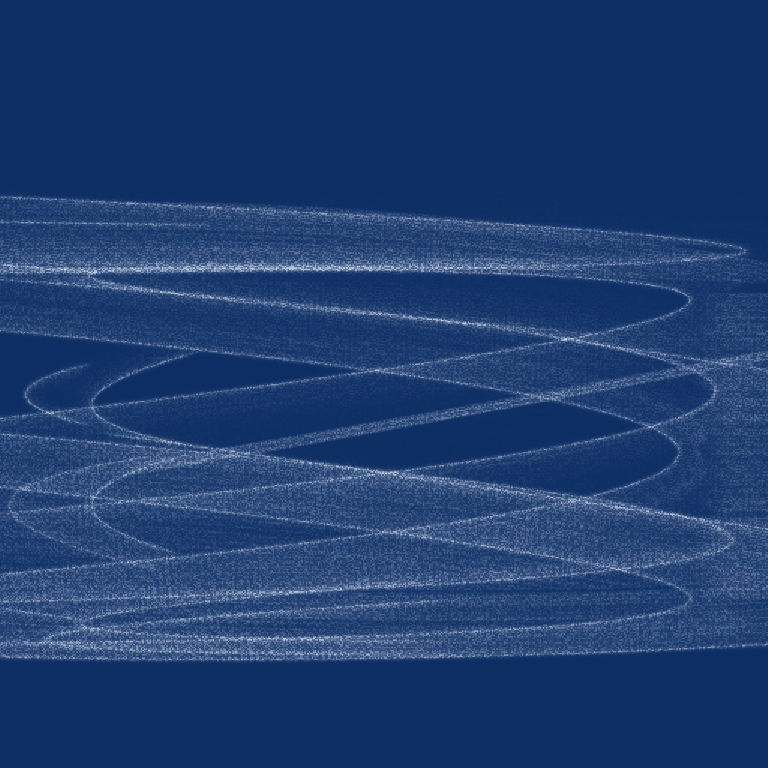
Reproduce this background procedurally as a WebGL 1 fragment shader.

```glsl
precision highp float;
// Pale, dusty strands of a folded strange attractor drifting across deep blue.
uniform vec2 u_resolution;

float hash(vec2 p) {
  return fract(sin(dot(p, vec2(127.1, 311.7))) * 43758.5453);
}

float noise(vec2 p) {
  vec2 i = floor(p), f = fract(p);
  f = f * f * (3.0 - 2.0 * f);
  return mix(mix(hash(i), hash(i + vec2(1.0, 0.0)), f.x),
             mix(hash(i + vec2(0.0, 1.0)), hash(i + 1.0), f.x), f.y);
}

// Fine streaks that follow a curve: "across" is the distance from it.
float strands(float across, float along) {
  float fine = noise(vec2(across * 330.0, along * 3.0));
  return 0.3 + 0.9 * fine * fine + 0.5 * noise(vec2(across * 90.0, along * 2.0 + 7.0));
}

// Height of the parabola through the heights y at x = 0, 0.5 and 1.
float curve(vec3 y, float x) {
  return y.x * (1.0 - x) * (1.0 - 2.0 * x) + y.y * 4.0 * x * (1.0 - x) + y.z * x * (2.0 * x - 1.0);
}

// Tilted parabolic hairpin; side is 1 when it opens right, -1 when it opens left.
// Dust spreads inside for a positive spread, outside for a negative one.
float fold(vec2 p, vec2 tip, float tilt, float width, float side, float reach, float spread, float dust) {
  vec2 q = p - tip;
  q.y -= tilt * q.x;
  q.x *= side;
  float bend = q.y / (width * width);
  float d = (q.x - q.y * bend) / length(vec2(1.0, 2.0 * bend));
  float depth = d * sign(spread);
  float haze = smoothstep(-0.002, 0.002, depth) * exp(-max(depth, 0.0) / abs(spread));
  float rim = exp(-abs(d) / 0.0014);
  float fade = 1.0 - smoothstep(reach * 0.7, reach, q.x);
  return fade * (0.42 * rim + dust * haze * strands(d, p.x));
}

// Dusty sheet between two curves, present from range.x to range.y.
float sheet(vec2 p, vec3 top, vec3 bottom, vec2 range, float dust) {
  float above = curve(top, p.x) - p.y;
  float below = p.y - curve(bottom, p.x);
  float body = smoothstep(-0.001, 0.003, above) * smoothstep(-0.001, 0.003, below);
  float ends = smoothstep(range.x - 0.03, range.x + 0.03, p.x)
             * (1.0 - smoothstep(range.y - 0.03, range.y + 0.03, p.x));
  return dust * body * ends * strands(above, p.x);
}

// Single fine thread along a curve.
float thread(vec2 p, vec3 y, vec2 range) {
  float ends = smoothstep(range.x - 0.02, range.x + 0.02, p.x)
             * (1.0 - smoothstep(range.y - 0.02, range.y + 0.02, p.x));
  return ends * exp(-abs(p.y - curve(y, p.x)) / 0.0014);
}

void main() {
  vec2 p = gl_FragCoord.xy / u_resolution;
  float density = 0.0;

  // Large hairpins turning at the right
  density += fold(p, vec2(0.884, 0.411), 0.0, 0.169, -1.0, 1.4, -0.035, 0.17);
  density += fold(p, vec2(0.898, 0.609), 0.064, 0.102, -1.0, 1.4, -0.018, 0.15);
  density += fold(p, vec2(0.898, 0.221), -0.048, 0.107, -1.0, 1.4, -0.022, 0.16);
  density += fold(p, vec2(0.931, 0.491), 0.008, 0.158, -1.0, 1.1, -0.014, 0.20);
  density += fold(p, vec2(0.954, 0.297), -0.030, 0.112, -1.0, 1.4, 0.020, 0.20);
  density += fold(p, vec2(0.970, 0.673), -0.022, 0.050, -1.0, 1.6, 0.016, 0.16);

  // Smaller hairpins turning at the left
  density += fold(p, vec2(0.117, 0.641), -0.052, 0.051, 1.0, 0.7, -0.007, 0.30);
  density += fold(p, vec2(0.120, 0.473), 0.05, 0.166, 1.0, 0.15, -0.010, 0.16);
  density += fold(p, vec2(0.120, 0.342), 0.0, 0.187, 1.0, 0.12, -0.012, 0.12);
  density += fold(p, vec2(0.033, 0.486), 0.0, 0.138, 1.0, 0.09, 0.010, 0.20);
  density += 0.6 * fold(p, vec2(0.012, 0.342), -0.05, 0.170, 1.0, 0.22, 0.014, 0.25);
  density += fold(p, vec2(0.107, 0.188), 0.035, 0.057, 1.0, 0.5, -0.008, 0.25);
  density += fold(p, vec2(0.058, 0.167), 0.030, 0.050, 1.0, 0.6, 0.008, 0.25);

  // Broad sheets of dust and the rising ribbon
  vec2 whole = vec2(-0.1, 1.1);
  vec3 floorLine = vec3(0.1445, 0.1430, 0.1610);
  density += sheet(p, vec3(0.735, 0.726, 0.66), vec3(0.655, 0.647, 0.630), whole, 0.10);
  density += sheet(p, vec3(0.427, 0.385, 0.31), vec3(0.25, 0.23, 0.24), whole, 0.09);
  density += sheet(p, vec3(0.25, 0.23, 0.24), floorLine, whole, 0.13);
  density += sheet(p, vec3(0.370, 0.454, 0.546), vec3(0.350, 0.438, 0.530), vec2(0.17, 1.1), 0.24);
  density += sheet(p, vec3(0.62, 0.62, 0.62), vec3(0.22, 0.22, 0.22), vec2(0.93, 1.1), 0.12);

  // Bright threads continuing past the turns
  density += 0.4 * thread(p, vec3(0.670, 0.594, 0.518), vec2(0.72, 1.1));
  density += 0.5 * thread(p, vec3(0.455, 0.384, 0.311), vec2(0.15, 1.1));
  density += 0.6 * thread(p, vec3(0.655, 0.600, 0.500), vec2(-0.1, 0.12));
  density += 0.4 * thread(p, vec3(0.711, 0.702, 0.692), vec2(-0.1, 0.26));
  density += 0.5 * thread(p, vec3(0.643, 0.651, 0.640), vec2(0.15, 0.50));
  density += 0.4 * thread(p, vec3(0.208, 0.140, 0.080), vec2(-0.1, 0.11));

  // Keep dust above the lower envelope, then trace that edge
  density *= smoothstep(-0.001, 0.002, p.y - curve(floorLine, p.x));
  density += 0.5 * thread(p, floorLine, whole);

  // Grain breaks the density into individual specks
  float speck = hash(floor(p * 512.0));
  density *= 0.4 + 1.3 * speck * speck;
  vec3 deepBlue = vec3(0.05, 0.18, 0.39);
  vec3 paleDust = vec3(0.91, 0.94, 1.0);
  gl_FragColor = vec4(mix(deepBlue, paleDust, 1.0 - exp(-density * 1.2)), 1.0);
}
```
